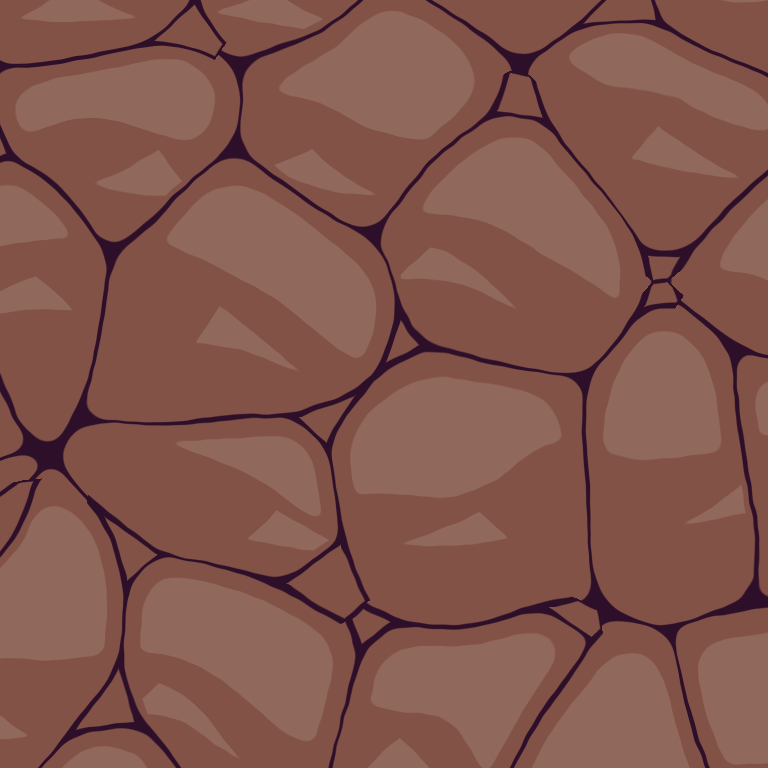
This texture is drawn by a three.js fragment shader. Its source:

```glsl
varying vec2 vUv;

const vec3 STONE_COLOR = vec3(0.51, 0.32, 0.28);
const vec3 LIGHT_COLOR = vec3(0.57, 0.41, 0.36);
const vec3 INK_COLOR = vec3(0.18, 0.06, 0.16);

const vec2 STONE_COUNT = vec2(3.2, 4.2);  // stones across and up
const float JITTER = 0.78;
const float SIZE_VARIETY = 0.022;         // spread of the cell weights
const float WARP_FREQ = 5.0;
const float WARP_AMOUNT = 0.045;
const float WOBBLE_FREQ = 42.0;
const float WOBBLE_AMOUNT = 0.0022;
const float INK_HALF_WIDTH = 0.0027;
const float INK_VARIATION = 0.003;
const float CORNER_INK = 0.03;            // how far ink fills the corners
const float CHIP_CHANCE = 0.36;
const vec2 CHIP_SIZE = vec2(0.015, 0.031);
const float PATCH_INSET = 0.026;
const float PATCH_ROUNDING = 0.06;
const vec2 PATCH_TILT = vec2(-0.55, 0.3);
const vec2 SLIVER_SIZE = vec2(0.075, 0.046);
const float SOFTNESS = 0.0011;

vec2 hash2(vec2 p) {
  vec3 q = fract(p.xyx * vec3(0.1031, 0.1030, 0.0973));
  q += dot(q, q.yzx + 33.33);
  return fract((q.xx + q.yz) * q.zy);
}

float gradientCorner(vec2 cell, vec2 corner, vec2 f) {
  return dot(hash2(cell + corner + 91.0) * 2.0 - 1.0, f - corner);
}

float gradientNoise(vec2 p) {
  vec2 i = floor(p), f = fract(p);
  vec2 u = f * f * f * (f * (f * 6.0 - 15.0) + 10.0);
  vec2 e = vec2(1.0, 0.0);
  return mix(mix(gradientCorner(i, e.yy, f), gradientCorner(i, e.xy, f), u.x),
             mix(gradientCorner(i, e.yx, f), gradientCorner(i, e.xx, f), u.x), u.y);
}

vec2 noise2(vec2 p) {
  return vec2(gradientNoise(p), gradientNoise(p + 37.3));
}

float smoothMin(float a, float b, float k) {
  float h = max(k - abs(a - b), 0.0) / k;
  return min(a, b) - h * h * k * 0.25;
}

float cover(float d) {
  return smoothstep(-SOFTNESS, SOFTNESS, d);
}

// Offset to the seed of a cell (xy), weighted square distance (z), random id (w)
vec4 stoneSeed(vec2 cell, vec2 p) {
  vec2 shift = vec2(0.5 * mod(cell.y, 2.0) - 0.25, 0.0);
  vec2 r = (cell + 0.5 + shift + JITTER * (hash2(cell + 23.0) - 0.5)) / STONE_COUNT - p;
  float id = hash2(cell + 57.0).x;
  return vec4(r, dot(r, r) + SIZE_VARIETY * (id - 0.5), id);
}

// Distance to the border between the cells of two seeds
float borderDistance(vec4 a, vec4 b) {
  return (b.z - a.z) / (2.0 * length(b.xy - a.xy));
}

// Shallow triangle standing on y = 0, positive inside
float sliver(vec2 p, float skew) {
  float w = SLIVER_SIZE.x, apex = skew * w;
  float roof = min((p.x + w) / (w + apex), (w - p.x) / (w - apex)) * SLIVER_SIZE.y;
  return smoothMin(p.y, roof - p.y, 0.006);
}

void main() {
  vec2 p = vUv + WARP_AMOUNT * noise2(vUv * WARP_FREQ)
               + WOBBLE_AMOUNT * noise2(vUv * WOBBLE_FREQ);
  vec2 home = floor(p * STONE_COUNT);

  // Four nearest seeds in order
  vec4 a = vec4(9.0), b = a, c = a, d = a;
  for (int y = -2; y <= 2; y++) for (int x = -2; x <= 2; x++) {
    vec4 s = stoneSeed(home + vec2(x, y), p);
    if (s.z < a.z) { d = c; c = b; b = a; a = s; }
    else if (s.z < b.z) { d = c; c = b; b = s; }
    else if (s.z < c.z) { d = c; c = s; }
    else if (s.z < d.z) { d = s; }
  }

  // Border distances, with corners filled for ink and rounded for light
  float edge = 1.0, inset = 1.0;
  for (int y = -2; y <= 2; y++) for (int x = -2; x <= 2; x++) {
    vec4 s = stoneSeed(home + vec2(x, y), p);
    if (distance(s.xy, a.xy) > 0.001) {
      float border = borderDistance(a, s);
      edge = smoothMin(edge, border, CORNER_INK);
      inset = smoothMin(inset, border, PATCH_ROUNDING);
    }
  }

  // Triangular chips wedged into some joints, negative inside
  float chip = 1.0;
  float jointId = fract(a.w + b.w + c.w);
  if (jointId < CHIP_CHANCE) {
    float size = mix(CHIP_SIZE.x, CHIP_SIZE.y, jointId / CHIP_CHANCE);
    chip = (b.z + c.z - 2.0 * a.z - size) / (2.0 * length(b.xy + c.xy - 2.0 * a.xy));
    chip = max(chip, -borderDistance(c, d));
  }
  edge = chip < 0.0 ? -chip : smoothMin(edge, chip, CORNER_INK * 0.6);

  // Broad light patch on the upper part, small sliver below it
  vec2 local = -a.xy;
  vec2 rnd = hash2(vec2(a.w * 311.0, a.w * 173.0));
  float tilt = mix(PATCH_TILT.x, PATCH_TILT.y, rnd.x);
  float cut = local.y - tilt * local.x + 0.06 * gradientNoise(vUv * 7.0 + a.w * 40.0);
  float patchShape = smoothMin(inset - PATCH_INSET, cut, 0.015);
  vec2 q = vec2(local.x + 0.1 * (rnd.y - 0.5), local.y - 0.5 * tilt * local.x + 0.078);
  float sliverShape = min(sliver(q, 1.2 * (rnd.x - 0.5)), inset - 0.4 * PATCH_INSET);
  float light = min(max(patchShape, sliverShape), chip - 0.012);

  float inkWidth = INK_HALF_WIDTH + INK_VARIATION * gradientNoise(vUv * 9.0 + 5.0);
  vec3 color = mix(STONE_COLOR, LIGHT_COLOR, cover(light));
  color = mix(INK_COLOR, color, cover(edge - inkWidth));
  gl_FragColor = vec4(color, 1.0);
}
```
